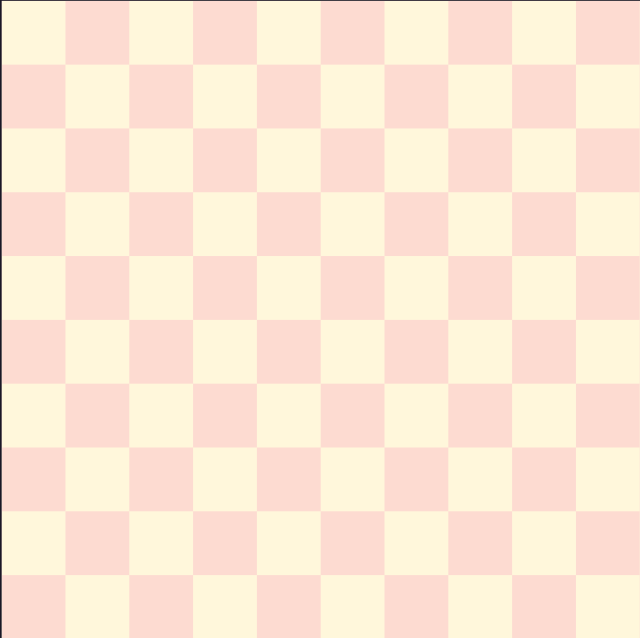
A Shadertoy shader for this pattern:

```glsl
// Pastel cream and pink checkerboard with a thin dark rim on the left and top
#define CELL_SIZE 0.0997
#define RIM_LEFT 0.0026
#define RIM_TOP 0.0013
#define CREAM vec3(1.0, 0.97, 0.86)
#define PINK vec3(0.992, 0.857, 0.82)
#define RIM_COLOR vec3(0.10, 0.09, 0.15)

// Square wave of period two, positive on the first half, with box-filtered edges
vec2 squareWave(vec2 u, float halfPixel) {
    vec2 edgeDistance = 0.5 - abs(mod(u + 0.5, 2.0) - 1.0);
    return clamp(edgeDistance / halfPixel, -1.0, 1.0);
}

void mainImage(out vec4 fragColor, in vec2 fragCoord) {
    // Canvas widths, measured rightward and downward from the upper left corner
    float pixel = 1.0 / iResolution.x;
    vec2 position = vec2(fragCoord.x, iResolution.y - fragCoord.y) * pixel;
    vec2 inset = position - vec2(RIM_LEFT, RIM_TOP);

    // Alternating squares
    vec2 wave = squareWave(inset / CELL_SIZE, 0.5 * pixel / CELL_SIZE);
    float creamAmount = 0.5 + 0.5 * wave.x * wave.y;
    vec3 color = mix(PINK, CREAM, creamAmount);

    // Rim coverage
    vec2 inside = clamp(inset / pixel + 0.5, 0.0, 1.0);
    color = mix(RIM_COLOR, color, inside.x * inside.y);

    fragColor = vec4(color, 1.0);
}
```
